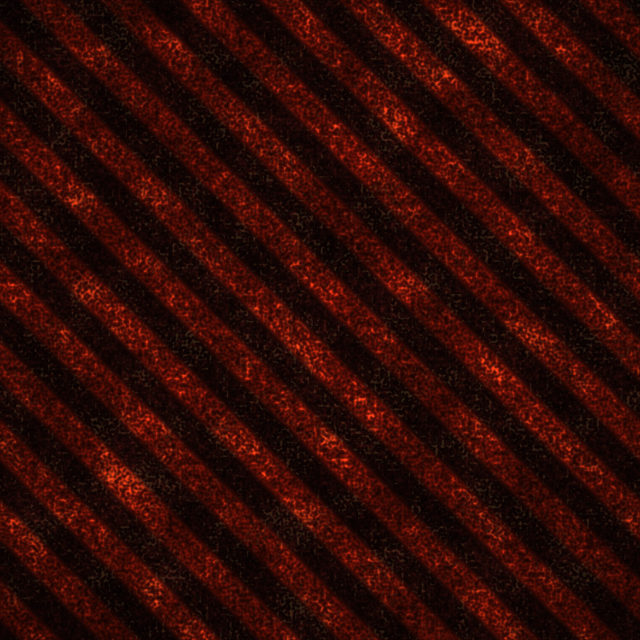
A WebGL 2 fragment shader for this pattern:

```glsl
#version 300 es
precision highp float;
precision highp int;
// Worn diagonal stripes: grainy ember red on soot black, seamlessly tiling.

uniform vec2 u_resolution;
out vec4 outColor;

const float STRIPES = 8.0;         // repeats across and down
const float STRIPE_PHASE = 0.0;    // shift, in stripe periods
const float STRIPE_HALF = 0.255;   // half width of a red band, in periods
const float EDGE_SOFT = 0.055;     // blur of the band edge, in periods
const float EDGE_RAGGED = 0.10;    // grain bitten out of the edge
const float GRAIN_CELLS = 190.0;   // fine speckle cells across the tile
const float CLUMP_CELLS = 84.0;    // coarser speckle cells
const float CLOUD_CELLS = 7.0;     // large worn patches
const float GRAIN_GAIN = 1.55;
const float CLOUD_GAIN = 1.1;
const float EDGE_DARK = 0.58;      // brightness at the tile border
const vec3 SOOT = vec3(0.072, 0.018, 0.014);
const vec3 EMBER = vec3(0.275, 0.043, 0.017);
const vec3 OLIVE_DUST = vec3(0.130, 0.105, 0.058);
const vec3 ORANGE_GLOW = vec3(0.230, 0.125, 0.035);

// Integer hash of a lattice point to 0..1
float hash(ivec2 cell, int seed) {
  uint h = uint(cell.x + 1013 * cell.y + 79193 * seed);
  h = h * 747796405u + 2891336453u;
  h = ((h >> ((h >> 28) + 4u)) ^ h) * 277803737u;
  h ^= h >> 22;
  return float(h >> 8) / 16777216.0;
}

// Dot of a random unit gradient with the offset from its lattice point
float corner(ivec2 cell, vec2 offset, int period, int seed) {
  ivec2 wrapped = ivec2(cell.x % period, cell.y % period);
  float angle = 6.28319 * hash(wrapped, seed);
  return dot(vec2(cos(angle), sin(angle)), offset);
}

// Gradient noise that wraps over the unit tile
float gradientNoise(vec2 uv, float cells, int seed) {
  vec2 p = uv * cells;
  ivec2 c = ivec2(floor(p));
  vec2 f = fract(p);
  vec2 w = f * f * f * (f * (f * 6.0 - 15.0) + 10.0);
  int n = int(cells);
  float low = mix(corner(c, f, n, seed),
                  corner(c + ivec2(1, 0), f - vec2(1, 0), n, seed), w.x);
  float high = mix(corner(c + ivec2(0, 1), f - vec2(0, 1), n, seed),
                   corner(c + ivec2(1, 1), f - vec2(1, 1), n, seed), w.x);
  return mix(low, high, w.y);
}

// Octaves of wrapping noise
float clouds(vec2 uv, float cells, int seed) {
  float sum = 0.0;
  float gain = 0.6;
  for (int i = 0; i < 4; i++) {
    sum += gain * gradientNoise(uv, cells, seed + i);
    cells *= 2.0;
    gain *= 0.65;
  }
  return sum;
}

void main() {
  vec2 uv = gl_FragCoord.xy / u_resolution;

  // Wear layers
  float fine = gradientNoise(uv, GRAIN_CELLS, 1);
  float clump = gradientNoise(uv, CLUMP_CELLS, 2);
  float grain = 0.7 * fine + 0.5 * clump;
  float wear = clouds(uv, CLOUD_CELLS, 10);
  float dustPatch = clouds(uv, 2.0 * CLOUD_CELLS, 20);
  float speck = gradientNoise(uv, GRAIN_CELLS, 3);

  // Diagonal bands with ragged edges
  float band = fract(STRIPES * (uv.x + uv.y) + STRIPE_PHASE);
  float edge = abs(band - 0.5) - STRIPE_HALF + EDGE_RAGGED * grain;
  float red = 1.0 - smoothstep(-EDGE_SOFT, EDGE_SOFT, edge);

  // Base tone, lit unevenly by wear and grain
  float light = exp(CLOUD_GAIN * wear + GRAIN_GAIN * grain);
  vec3 color = mix(SOOT, EMBER, red) * light;

  // Olive dust everywhere, orange glow on the red bands
  float dust = smoothstep(0.08, 0.65, speck + 0.7 * dustPatch);
  color += OLIVE_DUST * dust * mix(1.0, 0.6, red);
  float glow = smoothstep(0.15, 0.7, 0.8 * grain + 0.8 * wear + 0.4 * dustPatch);
  color += ORANGE_GLOW * glow * red;

  // Darkening towards the border, equal on opposite sides
  vec2 arch = sin(3.14159 * uv);
  color *= mix(EDGE_DARK, 1.06, sqrt(max(0.5 * (arch.x + arch.y), 0.0)));

  outColor = vec4(clamp(color, 0.0, 1.0), 1.0);
}
```
